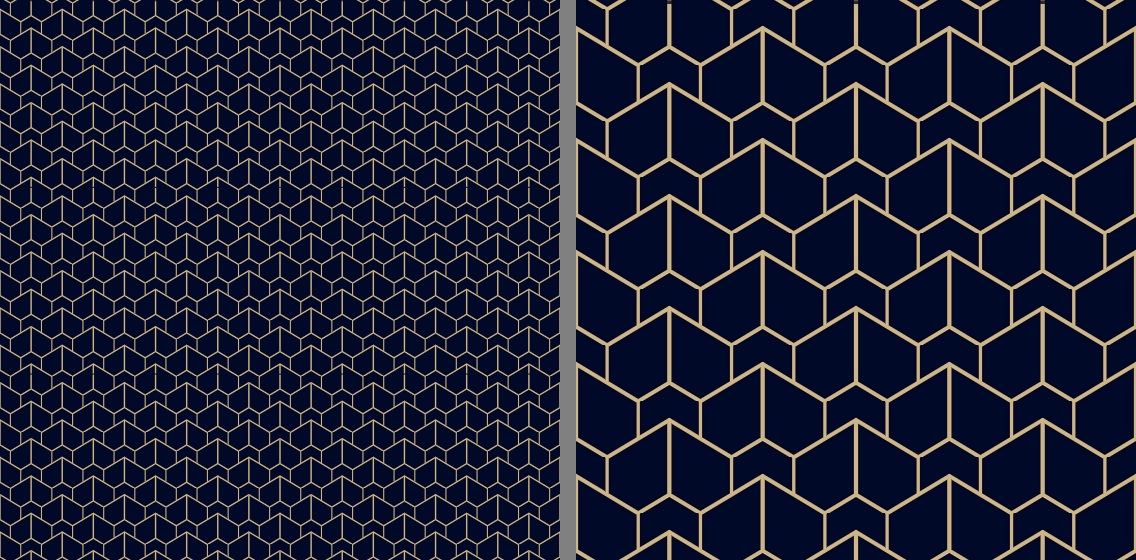
Left: the whole. Right: its middle third, enlarged.
Reproduce this pattern procedurally as a WebGL 1 fragment shader.

```glsl
precision highp float;
// Staggered lattice of gold outlined half-hexagons on deep navy.
// Each motif is a spine, two roof arms, two short legs and two posts,
// folded about its spine; a second copy is shifted by half a cell.

uniform vec2 u_resolution;

const vec2 REPEATS = vec2(9.0, 15.0);        // motifs across and down
const vec2 APEX = vec2(0.0, 0.25);           // first apex, in cells from the top left
const float SPINE_WIDTH = 0.00255;           // line widths, in canvas units
const float ARM_WIDTH = 0.00240;
const float POST_WIDTH = 0.00195;
const float HALO_REACH = 0.0024;             // darker rim beside the lines
const float BREAKS = 3.0;                    // rows of worn spots down the canvas
const float BREAK_OFFSET = 0.0013;
const float BREAK_SIZE = 0.0022;
const float BREAK_STRENGTH = 0.8;
const vec3 NAVY = vec3(0.0, 0.036, 0.158);
const vec3 RIM = vec3(0.018, 0.022, 0.122);
const vec3 GOLD = vec3(0.80, 0.715, 0.535);

float segmentDistance(vec2 p, vec2 a, vec2 b) {
  vec2 ab = b - a;
  float t = clamp(dot(p - a, ab) / dot(ab, ab), 0.0, 1.0);
  return length(p - a - ab * t);
}

// Coverage of a band whose edge is smoothed over one pixel.
float band(float d, float width, float pixel) {
  return clamp((0.5 * width - d) / pixel + 0.5, 0.0, 1.0);
}

// Worn spots that interrupt the spines at even heights.
float spineWear(float y, float pixel) {
  float phase = fract((y - BREAK_OFFSET) * BREAKS + 0.5) - 0.5;
  return 1.0 - BREAK_STRENGTH * band(abs(phase) / BREAKS, BREAK_SIZE, pixel);
}

// Returns line coverage in x and distance to the nearest line in y.
vec2 motif(vec2 p, vec2 shift, float pixel) {
  vec2 cell = p * REPEATS - APEX - shift;
  cell.x = abs(fract(cell.x + 0.5) - 0.5);
  cell.y = fract(cell.y + 1.0 / 6.0) - 1.0 / 6.0;
  vec2 q = cell / REPEATS;

  // Corner points in sixths of a cell, measured down from the apex.
  vec2 unit = 1.0 / (6.0 * REPEATS);
  vec2 apex = vec2(0.0);
  vec2 foot = vec2(0.0, 4.0) * unit;
  float spine = segmentDistance(q, apex, foot);
  float arm = segmentDistance(q, apex, vec2(2.0, 2.0) * unit);
  float leg = segmentDistance(q, foot, vec2(1.0, 5.0) * unit);
  float post = segmentDistance(q, vec2(1.0, -1.0) * unit, vec2(1.0, 1.0) * unit);

  float slanted = min(arm, leg);
  float ink = band(spine, SPINE_WIDTH, pixel) * spineWear(p.y, pixel);
  ink = max(ink, band(slanted, ARM_WIDTH, pixel));
  ink = max(ink, band(post, POST_WIDTH, pixel));
  return vec2(ink, min(min(spine, post), slanted));
}

void main() {
  vec2 p = gl_FragCoord.xy / u_resolution;
  p.y = 1.0 - p.y;
  float pixel = 1.0 / min(u_resolution.x, u_resolution.y);

  vec2 even = motif(p, vec2(0.0), pixel);
  vec2 odd = motif(p, vec2(0.5), pixel);
  float ink = max(even.x, odd.x);
  float nearest = min(even.y, odd.y);

  float halo = 1.0 - smoothstep(0.5 * HALO_REACH, 1.5 * HALO_REACH, nearest);
  vec3 color = mix(NAVY, RIM, halo);
  color = mix(color, GOLD, ink);
  gl_FragColor = vec4(color, 1.0);
}
```
